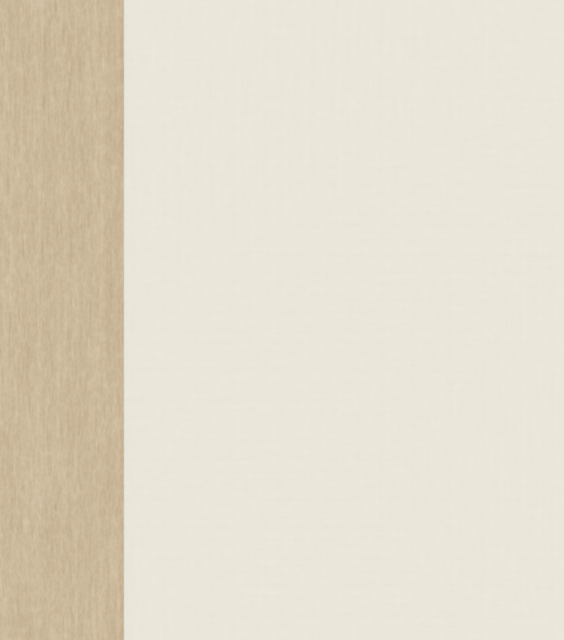
A Shadertoy shader for this texture:

```glsl
const float EDGE_X = 0.194;
const vec3 WOOD = vec3(0.799, 0.727, 0.614);
const vec3 PAPER = vec3(0.918, 0.904, 0.853);

vec2 hash2(vec2 cell) {
    vec3 q = fract(cell.xyx * vec3(0.1031, 0.1030, 0.0973));
    q += dot(q, q.yzx + 33.33);
    return fract((q.xx + q.yz) * q.zy);
}

// Cellular noise: distance to the nearest scattered point, centred near zero
float cellular(vec2 p) {
    vec2 cell = floor(p);
    vec2 local = fract(p);
    float nearest = 4.0;
    for (int y = -1; y <= 1; y++) {
        for (int x = -1; x <= 1; x++) {
            vec2 offset = vec2(x, y);
            vec2 delta = offset + hash2(cell + offset) - local;
            nearest = min(nearest, dot(delta, delta));
        }
    }
    return sqrt(nearest) - 0.45;
}

// Layered sines that drift slightly along the thread direction
float threads(float across, float along, float frequency) {
    float sum = 0.0;
    float weight = 0.5;
    for (int i = 0; i < 4; i++) {
        float k = float(i);
        float drift = 0.4 * sin(along * (9.0 + 5.0 * k) + k * 2.1);
        sum += weight * sin(across * frequency + drift + k * 1.7);
        frequency *= 1.47;
        weight *= 0.8;
    }
    return sum;
}

// Sparse thin streaks, kept only around the cell centres
float scratches(vec2 p, float size) {
    return 1.0 - smoothstep(0.0, size, cellular(p) + 0.45);
}

vec3 woodColor(vec2 p, float edgeX) {
    float streaks = cellular(p * vec2(120.0, 7.0));
    float fibres = cellular(p * vec2(185.0, 38.0) + 31.0);
    float pores = cellular(p * vec2(210.0, 130.0) + 77.0);
    float flecks = cellular(p * vec2(95.0, 65.0) + 59.0);
    float clouds = cellular(p * vec2(18.0, 7.0) + 13.0);
    float grain = threads(p.x, p.y, 140.0);
    float dark = scratches(p * vec2(75.0, 9.0) + 19.0, 0.22);
    float light = scratches(p * vec2(75.0, 12.0) + 67.0, 0.2);
    float shade = 0.024 * streaks + 0.030 * fibres + 0.030 * pores
                + 0.022 * flecks + 0.022 * clouds + 0.006 * grain
                + 0.020 * light - 0.022 * dark;
    float rim = smoothstep(edgeX - 0.03, edgeX, p.x);
    return WOOD + shade * vec3(1.0, 1.06, 1.16)
         - rim * vec3(0.012, 0.018, 0.026);
}

vec3 paperColor(vec2 p, float edgeX) {
    float warp = threads(p.x, p.y, 240.0);
    float weft = threads(p.y, p.x, 280.0);
    float verticals = cellular(p * vec2(150.0, 24.0) + 5.0);
    float horizontals = cellular(p * vec2(26.0, 160.0) + 47.0);
    float mottling = cellular(p * vec2(75.0, 80.0) + 91.0);
    float specks = cellular(p * vec2(180.0, 170.0) + 23.0);
    // Both thread directions cross, with gentle shifts in their balance
    float balance = 0.5 + 0.2 * sin(p.x * 7.0 + 2.0 * sin(p.y * 5.0));
    float weave = (1.0 - balance) * (0.0026 * weft + 0.009 * horizontals)
                + balance * (0.0026 * warp + 0.009 * verticals);
    float rim = exp(-max(p.x - edgeX, 0.0) * 130.0);
    return PAPER + weave + 0.006 * mottling + 0.006 * specks
         + rim * vec3(-0.016, -0.004, 0.002);
}

void mainImage(out vec4 fragColor, in vec2 fragCoord) {
    vec2 p = fragCoord / iResolution.y;
    // Keep the boundary at the same share of the width
    float edgeX = EDGE_X * (iResolution.x / iResolution.y) / 0.8828;
    float blur = max(0.0016, 0.75 / iResolution.y);
    float paperMask = smoothstep(edgeX - blur, edgeX + blur, p.x);
    vec3 color = mix(woodColor(p, edgeX), paperColor(p, edgeX), paperMask);
    fragColor = vec4(clamp(color, 0.0, 1.0), 1.0);
}
```
